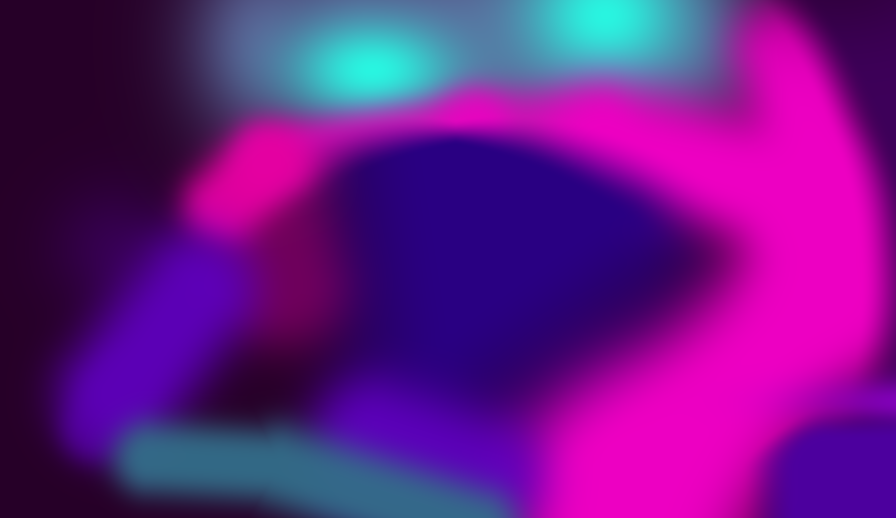
This background is drawn by a WebGL 1 fragment shader. Its source:

```glsl
precision highp float;
// Soft neon gradient: a magenta loop around an indigo hollow, with cyan and violet glows.

uniform vec2 u_resolution;

// Elliptical Gaussian glow
float glow(vec2 p, vec2 center, vec2 radius) {
  vec2 q = (p - center) / radius;
  return exp(-dot(q, q));
}

// Soft line with a flat core and a blurred rim
float stroke(vec2 p, vec2 a, vec2 b, float width) {
  vec2 ab = b - a;
  float t = clamp(dot(p - a, ab) / dot(ab, ab), 0.0, 1.0);
  float d = length(p - a - ab * t) / width;
  return exp(-d * d * d);
}

// Combine two coverages without a visible seam
float join(float a, float b) {
  return 1.0 - (1.0 - a) * (1.0 - b);
}

void main() {
  // Height spans 0..1; width is normalised to the 1.73 layout
  vec2 p = gl_FragCoord.xy / u_resolution * vec2(1.73, 1.0);

  vec3 plum = vec3(0.15, 0.0, 0.155);
  vec3 magenta = vec3(0.93, 0.0, 0.76);
  vec3 indigo = vec3(0.16, 0.0, 0.51);
  vec3 violet = vec3(0.38, 0.0, 0.77);
  vec3 cyan = vec3(0.16, 0.96, 0.88);
  vec3 slate = vec3(0.37, 0.43, 0.63);
  vec3 color = plum;

  // Slate haze and cyan lights along the top
  color = mix(color, slate, 0.85 * glow(p, vec2(0.50, 0.92), vec2(0.14, 0.19)));
  color = mix(color, slate, 0.95 * stroke(p, vec2(0.72, 0.90), vec2(1.28, 0.95), 0.22));
  color = mix(color, cyan, glow(p, vec2(0.72, 0.865), vec2(0.15, 0.09)));
  color = mix(color, cyan, glow(p, vec2(1.17, 0.97), vec2(0.15, 0.13)));

  // Magenta loop: thin on the left, heavy on the right
  float thin = 0.8 * stroke(p, vec2(0.52, 0.69), vec2(0.92, 0.755), 0.07);
  thin = join(thin, 0.75 * stroke(p, vec2(0.92, 0.755), vec2(1.15, 0.74), 0.08));
  float heavy = stroke(p, vec2(1.17, 0.72), vec2(1.58, 0.62), 0.13);
  heavy = join(heavy, stroke(p, vec2(1.53, 0.90), vec2(1.60, 0.60), 0.12));
  heavy = join(heavy, stroke(p, vec2(1.60, 0.60), vec2(1.60, 0.45), 0.14));
  heavy = join(heavy, stroke(p, vec2(1.60, 0.43), vec2(1.20, 0.05), 0.19));
  heavy = join(heavy, stroke(p, vec2(1.22, 0.08), vec2(1.22, -0.10), 0.24));
  color = mix(color, magenta, join(thin, heavy));

  // Indigo hollow with an arched roof and a blurred slanted floor
  float roof = 0.745 - 0.8 * (p.x - 0.88) * (p.x - 0.88) - p.y;
  float blur = 0.025 + 0.17 * abs(p.x - 0.88);
  float hollow = smoothstep(-blur, blur, roof);
  hollow *= smoothstep(-0.17, 0.20, dot(p - vec2(1.15, 0.33), vec2(-0.59, 0.81)));
  hollow *= smoothstep(0.44, 0.72, p.x) * (1.0 - smoothstep(1.22, 1.50, p.x));
  float depth = smoothstep(0.46, 0.86, p.x + 0.15 * (p.y - 0.5));
  color = mix(color, mix(plum, indigo, depth), hollow);

  // Rosy left shoulder, fading down into the hollow
  vec3 rose = vec3(0.90, 0.0, 0.63);
  color = mix(color, rose, 0.95 * stroke(p, vec2(0.43, 0.60), vec2(0.52, 0.685), 0.08));
  color = mix(color, rose, 0.38 * stroke(p, vec2(0.51, 0.62), vec2(0.55, 0.45), 0.13));

  // Violet flank with a faint outer haze
  color = mix(color, violet, 0.25 * glow(p, vec2(0.22, 0.52), vec2(0.12, 0.12)));
  float flank = stroke(p, vec2(0.23, 0.24), vec2(0.38, 0.44), 0.125);
  flank = join(flank, 0.6 * stroke(p, vec2(0.18, 0.17), vec2(0.24, 0.26), 0.065));
  color = mix(color, violet, 0.9 * flank);

  // Violet fold below the hollow
  float fold = stroke(p, vec2(0.72, 0.15), vec2(0.93, 0.08), 0.13);
  color = mix(color, violet, 0.9 * fold);

  // Teal ribbon along the lower edge
  float ribbon = stroke(p, vec2(0.29, 0.115), vec2(0.54, 0.10), 0.075);
  ribbon = max(ribbon, stroke(p, vec2(0.54, 0.10), vec2(0.92, -0.02), 0.085));
  color = mix(color, vec3(0.20, 0.43, 0.54), 0.95 * ribbon);

  // Dusky right rim and upper corner
  float rim = p.x - 1.71 + 0.65 * (p.y - 0.45) * (p.y - 0.45);
  color = mix(color, vec3(0.24, 0.0, 0.35), smoothstep(-0.05, 0.07, rim));
  color = mix(color, plum, 0.6 * glow(p, vec2(1.62, 1.06), vec2(0.20, 0.13)));

  // Rounded violet panel with a bright upper lip
  float lip = glow(p, vec2(1.75, 0.225), vec2(0.20, 0.045));
  color = mix(color, vec3(0.57, 0.0, 0.82), 0.8 * lip);
  vec2 q = p - vec2(1.60, 0.09);
  float corner = length(max(vec2(-q.x, q.y), 0.0)) - 0.11;
  float panel = 1.0 - smoothstep(-0.05, mix(0.06, 0.015, smoothstep(0.0, 0.1, q.y)), corner);
  color = mix(color, vec3(0.30, 0.0, 0.62), panel);

  gl_FragColor = vec4(color, 1.0);
}
```
